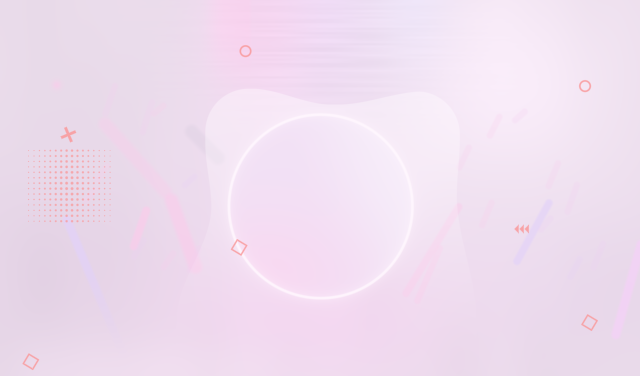
A Shadertoy shader for this background:

```glsl
// A pale pink and lilac stage haze with a translucent wavy panel, a glowing ring
// and small coral ornaments. Soft gaussian glows are layered first, then blurred
// light streaks, then crisp distance-field shapes; lengths are in canvas heights.

float hash(vec2 p) {
    vec3 q = fract(p.xyx * 0.1031);
    q += dot(q, q.yzx + 33.33);
    return fract((q.x + q.y) * q.z);
}

float noise(vec2 p) {
    vec2 i = floor(p), f = fract(p);
    f = f * f * (3.0 - 2.0 * f);
    return mix(mix(hash(i), hash(i + vec2(1, 0)), f.x),
               mix(hash(i + vec2(0, 1)), hash(i + vec2(1, 1)), f.x), f.y);
}

float glow(vec2 p, vec2 centre, vec2 radii) {
    vec2 q = (p - centre) / radii;
    return exp(-dot(q, q));
}

float fill(float d) {
    float pixel = 0.8 / iResolution.y;
    return 1.0 - smoothstep(-pixel, pixel, d);
}

float box(vec2 p, vec2 halfSize) {
    vec2 q = abs(p) - halfSize;
    return length(max(q, 0.0)) + min(max(q.x, q.y), 0.0);
}

vec2 rotate(vec2 p, float a) {
    return vec2(cos(a) * p.x + sin(a) * p.y, cos(a) * p.y - sin(a) * p.x);
}

// Soft-edged line of light from a to b
float streak(vec2 p, vec2 a, vec2 b, float width) {
    vec2 ab = b - a;
    float t = clamp(dot(p - a, ab) / dot(ab, ab), 0.0, 1.0);
    return 1.0 - smoothstep(width * 0.4, width, length(p - a - ab * t));
}

// Panel with wavy sides, a dipped top and rounded upper corners
float panel(vec2 p) {
    float left = mix(0.469, 0.562, smoothstep(0.15, 0.45, p.y))
               - 0.016 * smoothstep(0.45, 0.62, p.y);
    float right = 1.267 - 0.052 * smoothstep(0.15, 0.48, p.y)
                + 0.008 * smoothstep(0.48, 0.63, p.y);
    float top = 0.764 - 0.042 * smoothstep(0.67, 0.88, p.x)
              + 0.035 * smoothstep(0.9, 1.13, p.x);
    return box(vec2(max(left - p.x, p.x - right), p.y - top) + 0.615, vec2(0.5)) - 0.115;
}

vec3 backdrop(vec2 p) {
    vec3 c = vec3(0.915, 0.86, 0.918);
    c = mix(c, vec3(0.885, 0.815, 0.89), 0.8 * glow(p, vec2(0.16, 0.28), vec2(0.4, 0.3)));
    c = mix(c, vec3(0.91, 0.84, 0.92), 0.7 * glow(p, vec2(1.5, 0.25), vec2(0.35, 0.25)));
    c = mix(c, vec3(0.975, 0.925, 0.975), glow(p, vec2(1.32, 0.8), vec2(0.36, 0.38)));
    c = mix(c, vec3(0.95, 0.87, 0.955), 0.8 * glow(p, vec2(0.8, 0.5), vec2(0.3, 0.4)));
    c = mix(c, vec3(0.955, 0.835, 0.94), 0.85 * glow(p, vec2(0.82, 0.15), vec2(0.4, 0.22)));
    c = mix(c, vec3(0.95, 0.88, 0.945), 0.7 * glow(p, vec2(0.45, 0.0), vec2(0.4, 0.1)));

    // Stage lights along the top, with a hard-edged pink shaft
    c = mix(c, vec3(0.925, 0.85, 0.965), 0.75 * glow(p, vec2(0.83, 1.0), vec2(0.2, 0.25)));
    c = mix(c, vec3(0.925, 0.9, 0.98), 0.7 * glow(p, vec2(1.1, 1.05), vec2(0.1, 0.22)));
    c = mix(c, vec3(0.98, 0.83, 0.94), 0.7 * glow(p, vec2(0.69, 0.92), vec2(0.14, 0.22)));
    float shaft = smoothstep(0.53, 0.6, p.x) * (1.0 - smoothstep(0.66, 0.672, p.x));
    c = mix(c, vec3(0.985, 0.82, 0.935), 0.55 * shaft * smoothstep(0.74, 0.94, p.y));
    float scan = noise(p * vec2(7, 170)) - 0.5;
    c += 0.035 * scan * glow(p, vec2(0.88, 0.88), vec2(0.28, 0.15));
    return c + 0.012 * (noise(p * vec2(9, 4)) - 0.5);
}

vec3 lightStreaks(vec3 c, vec2 p) {
    vec3 lilac = vec3(0.885, 0.82, 0.975), rose = vec3(0.98, 0.8, 0.92);
    c = mix(c, lilac, 0.75 * streak(p, vec2(0.178, 0.415), vec2(0.329, 0.056), 0.016)
                    * smoothstep(0.02, 0.35, p.y));
    c = mix(c, lilac, 0.65 * streak(p, vec2(1.46, 0.46), vec2(1.375, 0.305), 0.014));
    c = mix(c, vec3(0.955, 0.82, 0.965), 0.8 * streak(p, vec2(1.705, 0.35), vec2(1.638, 0.11), 0.017));
    c = mix(c, rose, 0.7 * streak(p, vec2(0.356, 0.345), vec2(0.389, 0.44), 0.015));
    c = mix(c, rose, 0.65 * streak(p, vec2(0.456, 0.467), vec2(0.52, 0.29), 0.025));
    c = mix(c, rose, 0.4 * streak(p, vec2(0.28, 0.67), vec2(0.44, 0.49), 0.025));
    c = mix(c, rose, 0.5 * streak(p, vec2(1.22, 0.45), vec2(1.08, 0.22), 0.014));
    c = mix(c, rose, 0.4 * streak(p, vec2(1.17, 0.34), vec2(1.11, 0.2), 0.012));
    c = mix(c, rose, 0.7 * glow(p, vec2(0.151, 0.774), vec2(0.012)));
    c = mix(c, vec3(0.87, 0.82, 0.89), 0.5 * streak(p, vec2(0.51, 0.65), vec2(0.58, 0.58), 0.025));
    // Faint scattered glints on both sides
    for (float i = 0.0; i < 18.0; i++) {
        float x = hash(vec2(i, 3.0)) * 0.4 + (mod(i, 2.0) < 0.5 ? 0.14 : 1.2);
        vec2 a = vec2(x, mix(0.22, 0.72, hash(vec2(i, 8.0))));
        vec2 b = a + vec2(0.025, mix(0.02, 0.08, hash(vec2(i, 5.0))));
        c = mix(c, mix(lilac, rose, hash(vec2(i, 2.0))), 0.25 * streak(p, a, b, 0.012));
    }
    return c;
}

float ornaments(vec2 p) {
    float circles = min(length(p - vec2(0.653, 0.864)), length(p - vec2(1.556, 0.771)));
    circles = abs(abs(min(length(p - vec2(0.653, 0.864)), length(p - vec2(1.556, 0.771))) - 0.0138)) - 0.0022;
    float squares = 1.0;
    for (int i = 0; i < 3; i++) {
        vec2 centre = i == 0 ? vec2(0.636, 0.342) : i == 1 ? vec2(1.568, 0.142) : vec2(0.082, 0.038);
        squares = min(squares, abs(box(rotate(p - centre, -0.54), vec2(0.0145))) - 0.002);
    }
    vec2 q = rotate(p - vec2(0.182, 0.642), 0.4);
    float cross = min(box(q, vec2(0.021, 0.0038)), box(q, vec2(0.0038, 0.021)));
    float arrows = 1.0;
    for (float i = 0.0; i < 3.0; i++) {
        vec2 t = p - vec2(1.368 + 0.0135 * i, 0.391);
        arrows = min(arrows, max((abs(t.y) - t.x) * 0.707, t.x - 0.0115));
    }
    // Halftone dots shrink away from the middle column
    vec2 g = (p - vec2(0.1844, 0.5056)) / 0.01445;
    vec2 cell = abs(floor(g) + 0.5);
    float radius = 0.27 - 0.022 * cell.x - 0.008 * cell.y;
    float dots = cell.x < 8.0 && cell.y < 7.0 ? (length(fract(g) - 0.5) - radius) * 0.01445 : 1.0;
    return max(fill(min(min(circles, squares), min(cross, arrows))), 0.9 * fill(dots));
}

void mainImage(out vec4 fragColor, in vec2 fragCoord) {
    vec2 p = fragCoord / iResolution.y;
    vec3 c = lightStreaks(backdrop(p), p);
    c = mix(c, vec3(1.0, 0.985, 1.0), fill(panel(p)) * 0.42 * smoothstep(0.05, 0.8, p.y));

    // Ring interior, then its halo and bright line
    float ring = length(p - vec2(0.853, 0.451)) - 0.244;
    vec3 inside = mix(vec3(0.945, 0.875, 0.96), vec3(0.965, 0.93, 0.98),
                      smoothstep(0.8, 1.1, p.x + 0.3 * (p.y - 0.45)));
    inside = mix(inside, vec3(0.975, 0.845, 0.945), glow(p, vec2(0.7, 0.28), vec2(0.22, 0.16)));
    c = mix(c, inside, 0.75 * fill(ring));
    c = mix(c, vec3(1.0, 0.96, 0.995), 0.4 * exp(-abs(ring) * 70.0));
    c = mix(c, vec3(1.0, 0.97, 0.995), 0.8 * (1.0 - smoothstep(0.001, 0.006, abs(ring))));

    c = mix(c, vec3(0.975, 0.61, 0.62), 0.9 * ornaments(p));
    fragColor = vec4(c, 1.0);
}
```
